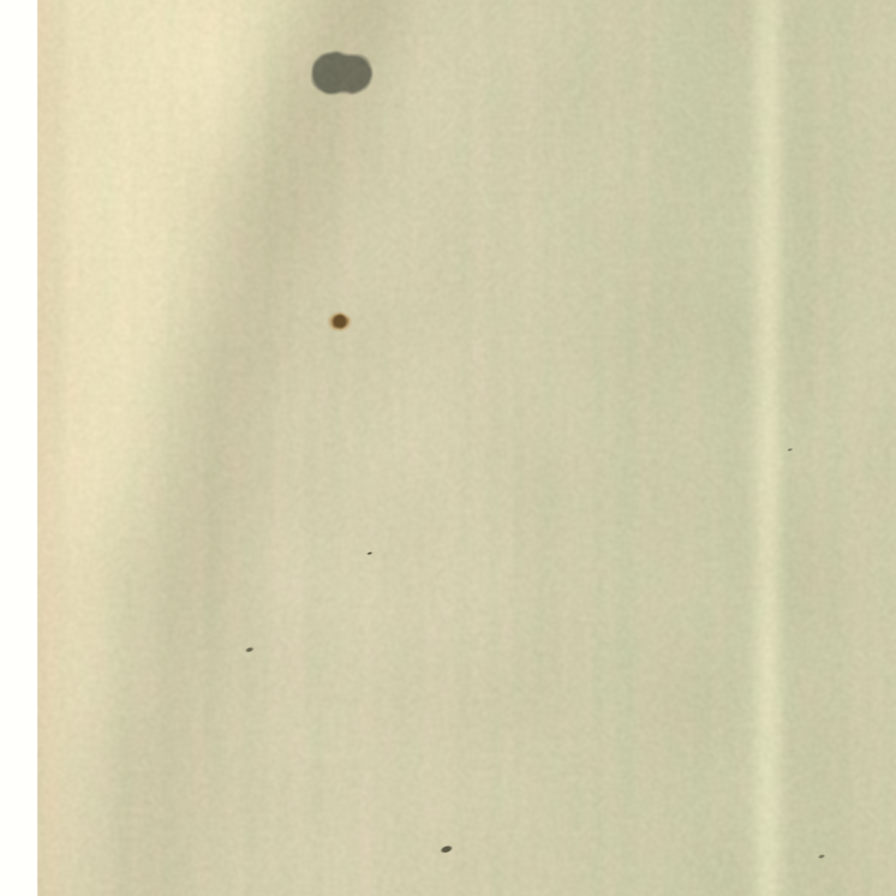
Give the GLSL for this texture, as a WebGL 2 fragment shader.

```glsl
#version 300 es
precision highp float;
// Aged cream paper with a white margin, a soft slanted fold, a vertical ridge and a few stains.

uniform vec2 u_resolution;
out vec4 fragColor;

// Paper colours
const vec3 MARGIN = vec3(1.0, 1.0, 0.99);
const vec3 BODY = vec3(0.83, 0.81, 0.685);
const vec3 CREAM = vec3(0.915, 0.88, 0.735);
const vec3 GREENISH = vec3(0.785, 0.785, 0.65);
const vec3 SHADOW = vec3(0.765, 0.74, 0.61);
const vec3 RIDGE = vec3(0.86, 0.855, 0.715);
const vec3 TAN_EDGE = vec3(0.87, 0.80, 0.67);

// Stain colours
const vec3 STAIN = vec3(0.43, 0.43, 0.36);
const vec3 BROWN = vec3(0.36, 0.27, 0.14);
const vec3 RUST = vec3(0.74, 0.60, 0.38);
const vec3 SPECK = vec3(0.24, 0.23, 0.17);

// Layout
const float MARGIN_WIDTH = 0.0417;
const float RIDGE_X = 0.857;
const float RIDGE_WIDTH = 0.017;
const float FOLD_WIDTH = 0.065;
const vec2 STAIN_POS = vec2(0.3815, 0.918);
const vec2 BROWN_POS = vec2(0.379, 0.641);
const int SPECK_COUNT = 5;

// Texture strength
const float GRAIN_AMOUNT = 0.028;
const float MOTTLE_AMOUNT = 0.022;
const float STREAK_AMOUNT = 0.016;

vec2 hash2(vec2 p) {
    uvec2 q = uvec2(ivec2(p)) * uvec2(1597u, 3812u) + uvec2(7919u, 104729u);
    q = q * 1664525u + 1013904223u;
    q.x += q.y * 1664525u;
    q.y += q.x * 1664525u;
    q ^= q >> 16u;
    q.x += q.y * 1664525u;
    q.y += q.x * 1664525u;
    q ^= q >> 16u;
    return vec2(q & 65535u) / 65535.0;
}

float cornerSlope(vec2 cell, vec2 offset) {
    return dot(hash2(cell) * 2.0 - 1.0, offset);
}

float gradientNoise(vec2 p) {
    vec2 i = floor(p), f = fract(p);
    vec2 w = f * f * f * (f * (f * 6.0 - 15.0) + 10.0);
    vec2 e = vec2(0.0, 1.0);
    float low = mix(cornerSlope(i, f), cornerSlope(i + e.yx, f - e.yx), w.x);
    float high = mix(cornerSlope(i + e.xy, f - e.xy), cornerSlope(i + e.yy, f - e.yy), w.x);
    return mix(low, high, w.y);
}

float bell(float x, float width) {
    return exp(-x * x / (width * width));
}

float smoothMin(float a, float b, float k) {
    float h = max(k - abs(a - b), 0.0) / k;
    return min(a, b) - 0.25 * h * h * k;
}

// Coverage of a shape from its signed distance
float cover(float dist, float blur) {
    return 1.0 - smoothstep(-blur, blur, dist);
}

vec3 paperShade(vec2 p) {
    float fold = p.x - (0.17 + 0.06 * p.y + 0.17 * p.y * p.y);
    float creamy = 1.0 - smoothstep(-0.15, 0.01, fold);
    creamy *= mix(0.35, 1.0, smoothstep(0.0, 0.55, p.y));
    vec3 color = mix(BODY, GREENISH, 0.85 * smoothstep(0.42, 0.82, p.x));
    color = mix(color, BODY, 0.45 * smoothstep(0.89, 1.0, p.x));
    color = mix(color, CREAM, creamy);
    color = mix(color, SHADOW, bell(fold, FOLD_WIDTH) * mix(0.4, 0.75, p.y));
    color = mix(color, TAN_EDGE, 0.6 * bell(p.x - MARGIN_WIDTH, 0.03));
    color = mix(color, GREENISH * 0.985, 0.6 * bell(p.x - RIDGE_X, 0.06));
    return mix(color, RIDGE, bell(p.x - RIDGE_X, RIDGE_WIDTH));
}

vec3 paperTexture(vec2 p) {
    float grain = gradientNoise(p * 150.0) + 0.6 * gradientNoise(p * 80.0 + 31.0);
    float mottle = gradientNoise(p * vec2(9.0, 7.0) + 5.0);
    float streak = gradientNoise(vec2(p.x * 55.0, p.y * 1.5) + 17.0);
    float tint = gradientNoise(p * vec2(38.0, 24.0) + 63.0);
    float light = GRAIN_AMOUNT * grain + MOTTLE_AMOUNT * mottle + STREAK_AMOUNT * streak;
    return vec3(light) + vec3(0.016, -0.006, 0.004) * (tint + streak);
}

void main() {
    vec2 p = gl_FragCoord.xy / u_resolution;
    float pixel = 1.0 / min(u_resolution.x, u_resolution.y);
    vec3 color = paperShade(p) + paperTexture(p);

    // Two-lobed grey stain with a notch on top
    vec2 s = p - STAIN_POS + 0.0025 * gradientNoise(p * 70.0);
    float lobes = smoothMin(length(s + vec2(0.010, 0.0)) - 0.0235,
                            length(s - vec2(0.012, 0.0)) - 0.0215, 0.006);
    color = mix(color, STAIN + paperTexture(p), cover(lobes, 0.002 + pixel));

    // Brown spot with a rusty rim
    float spot = length((p - BROWN_POS) * vec2(1.0, 1.2)) + 0.003 * gradientNoise(p * 120.0);
    color = mix(color, RUST, 0.85 * cover(spot - 0.0115, 0.004));
    color = mix(color, BROWN, 0.9 * cover(spot - 0.0085, 0.003));

    // Scattered dark specks
    for (int i = 0; i < SPECK_COUNT; i++) {
        vec2 seed = hash2(vec2(float(i), 41.0));
        vec2 look = hash2(vec2(float(i), 97.0));
        vec2 d = p - mix(vec2(0.07, 0.04), vec2(0.95, 0.5), seed);
        float dist = length(vec2(d.x - 0.5 * d.y, d.y * 1.5)) - mix(0.002, 0.0055, look.x * look.x);
        color = mix(color, SPECK, mix(0.4, 0.95, look.y) * cover(dist, 0.001 + pixel));
    }

    float onPaper = smoothstep(-pixel, pixel, p.x - MARGIN_WIDTH);
    fragColor = vec4(clamp(mix(MARGIN, color, onPaper), 0.0, 1.0), 1.0);
}
```
